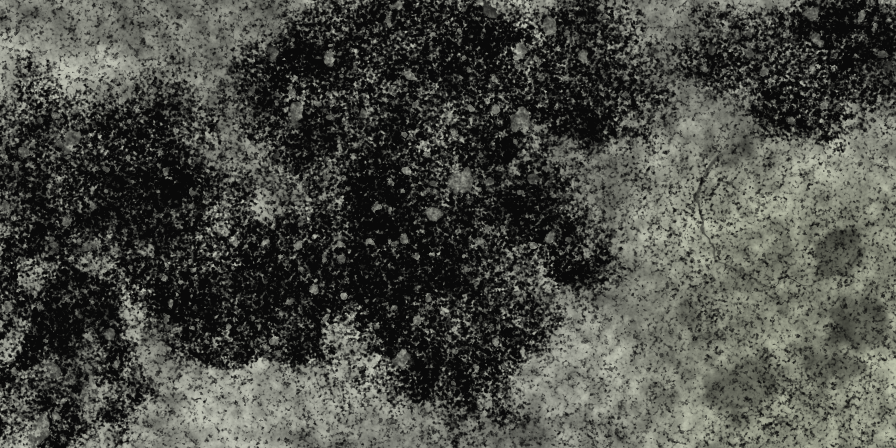
Give the GLSL for this texture, as a WebGL 2 fragment shader.

```glsl
#version 300 es
precision highp float;

uniform vec2 u_resolution;
out vec4 fragColor;

// Values to tune
const vec3 SOOT = vec3(0.036, 0.036, 0.035);
const vec3 PLASTER_TINT = vec3(1.0, 1.015, 0.945);
const vec3 OLIVE_TINT = vec3(0.985, 1.01, 0.89);
const float PLASTER_VALUE = 0.535;
const float EDGE_WARP = 0.22;
const float EDGE_ROUGHNESS = 0.8;
const float GRAIN_SCALE = 185.0;
const float GRAIN_SOFTNESS = 0.25;
const float CLEAN_THRESHOLD = 0.28;
const float STAINED_THRESHOLD = 0.67;
const float HAZE_AMOUNT = 0.5;
const mat2 TURN = mat2(0.8, 0.6, -0.6, 0.8);

// Broad stains: centre xy, radii zw, in canvas heights
const int STAIN_COUNT = 7;
const vec4 STAINS[STAIN_COUNT] = vec4[](
    vec4(0.19, 0.53, 0.26, 0.28), vec4(0.09, 0.19, 0.26, 0.30),
    vec4(0.62, 0.36, 0.31, 0.18), vec4(1.00, 0.36, 0.29, 0.28),
    vec4(0.84, 0.74, 0.25, 0.34), vec4(1.17, 0.85, 0.30, 0.15),
    vec4(1.82, 0.84, 0.22, 0.12));

float hash(vec2 cell) {
    vec3 h = fract(vec3(cell.xyx) * 0.1031);
    h += dot(h, h.yzx + 33.33);
    return fract((h.x + h.y) * h.z);
}

float noise(vec2 p) {
    vec2 i = floor(p), f = fract(p);
    f = f * f * (3.0 - 2.0 * f);
    return mix(mix(hash(i), hash(i + vec2(1, 0)), f.x),
               mix(hash(i + vec2(0, 1)), hash(i + vec2(1, 1)), f.x), f.y);
}

float fbm(vec2 p) {
    float sum = 0.0, weight = 0.5;
    for (int i = 0; i < 5; i++) {
        sum += weight * noise(p);
        p = TURN * p * 2.03 + 19.7;
        weight *= 0.5;
    }
    return sum / 0.97;
}

// Merged ellipses with ragged outlines, crisper towards the bottom
float stainCover(vec2 p) {
    vec2 q = p + EDGE_WARP * (vec2(fbm(p * 5.0), fbm(p * 5.0 + 41.0)) - 0.5);
    float rough = EDGE_ROUGHNESS * (fbm(p * 15.0 + 7.0) - 0.5);
    float outer = mix(1.12, 1.5, smoothstep(0.1, 0.6, p.y));
    float clean = 1.0;
    for (int i = 0; i < STAIN_COUNT; i++) {
        float d = length((q - STAINS[i].xy) / STAINS[i].zw) + rough;
        clean *= smoothstep(0.68, outer, d);
    }
    return 1.0 - clean;
}

// Irregular chips scattered on a jittered grid
float chips(vec2 p, float scale, float density, float size, float softness) {
    vec2 q = p * scale + scale;
    float wobble = 2.2 * (fbm(q * 3.0) - 0.5);
    float cover = 0.0;
    for (int y = -1; y <= 1; y++) {
        for (int x = -1; x <= 1; x++) {
            vec2 cell = floor(q) + vec2(x, y);
            vec2 jitter = vec2(hash(cell + 31.0), hash(cell + 57.0));
            float spread = hash(cell + 83.0);
            float radius = size * (0.35 + 0.65 * spread * spread);
            vec2 offset = q - cell - 0.2 - 0.6 * jitter;
            offset = mix(offset, TURN * offset, jitter.y);
            offset.y *= 0.6 + 0.9 * jitter.x;
            float d = length(offset) / radius + wobble;
            float present = step(hash(cell), density);
            cover = max(cover, present * (1.0 - smoothstep(1.0 - softness, 1.0, d)));
        }
    }
    return cover;
}

void main() {
    vec2 p = gl_FragCoord.xy / u_resolution.y;
    float stain = stainCover(p);

    // Fine grain with slight clumping, on turned lattices
    vec2 g = TURN * p * GRAIN_SCALE + 90.0;
    float grain = 0.45 * noise(g) + 0.3 * noise(TURN * g * 1.73 + 13.0)
                + 0.25 * noise(TURN * g * 0.47 + 71.0);

    // Grain threshold, lowered by haze and peeled patches
    float haze = fbm(p * 7.0 + 23.0) - 0.5;
    float lowerLeft = smoothstep(0.5, 0.3, p.x) * smoothstep(0.55, 0.4, p.y);
    float peeled = chips(p, 6.0, 0.8, 0.6, 0.25) * lowerLeft;
    float threshold = mix(CLEAN_THRESHOLD, STAINED_THRESHOLD, stain);
    threshold -= HAZE_AMOUNT * haze * mix(0.5, 1.0, stain) + 0.22 * peeled * stain;
    float lit = smoothstep(-GRAIN_SOFTNESS, GRAIN_SOFTNESS, grain - threshold);

    // Small pale flakes, dark pits and hairline cracks
    float flakes = max(chips(p, 14.0, 0.25, 0.32, 0.35), chips(p, 36.0, 0.22, 0.4, 0.5));
    lit = max(lit, flakes * stain * (0.3 + 0.8 * grain));
    float pits = chips(p + 3.0, 70.0, 0.2, 0.4, 0.6);
    lit *= 1.0 - 0.5 * pits * (1.0 - stain);
    float ridge = abs(noise(p * 3.5 + 0.5 * fbm(p * 6.0)) - 0.5);
    float crack = smoothstep(0.006, 0.001, ridge) * smoothstep(0.55, 0.7, noise(p * 4.0 + 60.0));
    lit *= 1.0 - 0.5 * crack;

    // Mottled plaster with damp, olive blotches at the lower right
    float damp = smoothstep(1.2, 1.75, p.x) * smoothstep(0.85, 0.45, p.y);
    float value = PLASTER_VALUE + 0.45 * (fbm(p * 6.0 + 5.0) - 0.5);
    value += 0.4 * (fbm(p * 36.0) - 0.5) + 0.2 * (grain - 0.5);
    value *= 1.0 - 0.35 * damp * chips(p + 5.0, 5.0, 0.6, 0.6, 0.6);
    vec3 plaster = clamp(value, 0.1, 0.74) * mix(PLASTER_TINT, OLIVE_TINT, damp);

    fragColor = vec4(mix(SOOT, plaster, clamp(lit, 0.0, 1.0)), 1.0);
}
```
